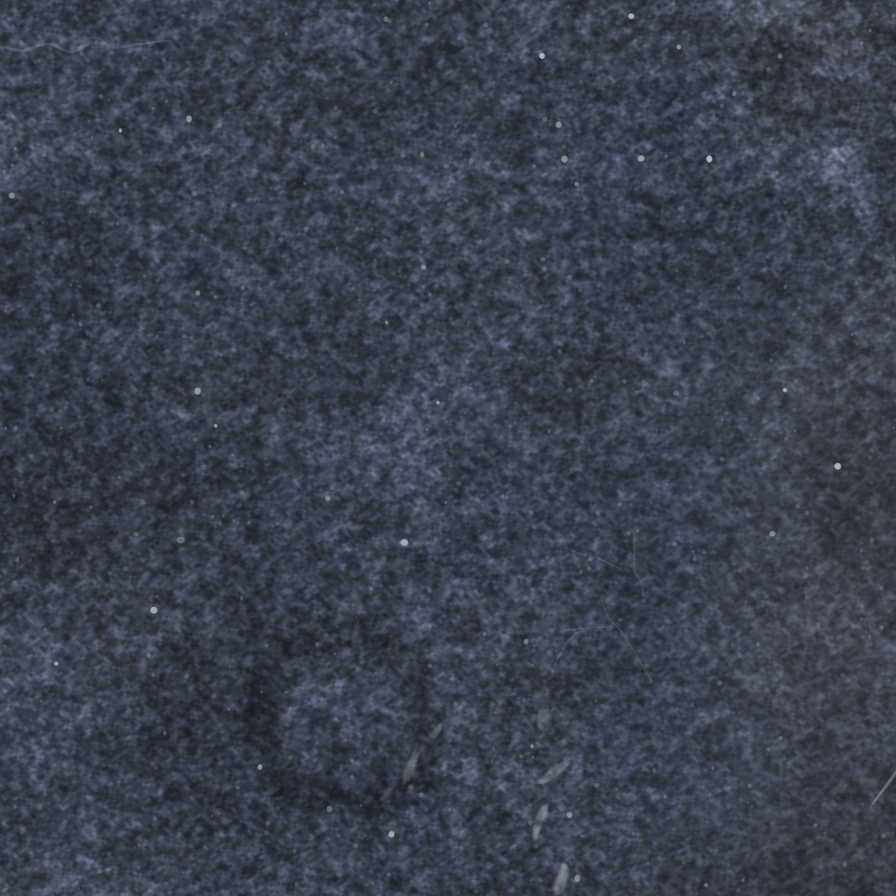
A Shadertoy shader for this texture:

```glsl
#define SLATE vec3(0.213, 0.233, 0.284)
#define PALE vec3(0.70, 0.72, 0.74)
#define WARM_TINT vec3(1.07, 1.0, 0.90)
#define CLOUD_CONTRAST 0.32
#define GRAIN_CONTRAST 0.48
#define GRAIN_SCALE 85.0
#define SPECK_CELLS 26.0
#define SPECK_SHARE 0.07
#define DUST_CELLS 95.0
#define DUST_SHARE 0.05

float hash(vec2 p) {
    uvec2 q = uvec2(ivec2(floor(p))) * uvec2(1597334673u, 3812015801u);
    uint n = (q.x ^ q.y) * 1597334673u;
    n = (n ^ (n >> 15)) * 2246822519u;
    n ^= n >> 13;
    return float(n >> 8) / 16777216.0;
}

// Value noise centred on zero
float noise(vec2 p) {
    vec2 i = floor(p), f = fract(p);
    f = f * f * (3.0 - 2.0 * f);
    float low = mix(hash(i), hash(i + vec2(1, 0)), f.x);
    float high = mix(hash(i + vec2(0, 1)), hash(i + vec2(1, 1)), f.x);
    return mix(low, high, f.y) - 0.5;
}

float clouds(vec2 p) {
    float sum = 0.0, weight = 1.0;
    for (int i = 0; i < 5; i++) {
        sum += weight * noise(p);
        p = mat2(1.6, 1.2, -1.2, 1.6) * p + 17.3;
        weight *= 0.6;
    }
    return sum;
}

float grain(vec2 p) {
    float sum = 0.0;
    p = mat2(0.95, 0.25, -0.31, 1.1) * p * GRAIN_SCALE;
    for (int i = 0; i < 3; i++) {
        sum += noise(p);
        p = mat2(1.66, 0.55, -0.55, 1.66) * p + 31.7;
    }
    return sum;
}

// One randomly placed dot in a share of the grid cells
float dots(vec2 p, float cells, float share, float radius, float seed, float blur) {
    vec2 cell = floor(p * cells), id = cell + seed;
    if (hash(id) > share) return 0.0;
    vec2 centre = 0.2 + 0.6 * vec2(hash(id + 41.0), hash(id + 83.0));
    vec2 offset = (p * cells - cell - centre) / cells;
    offset.x *= 0.8 + 0.5 * hash(id + 19.0);
    float size = radius * (0.6 + 0.7 * hash(id + 127.0));
    float strength = 0.35 + 0.65 * hash(id + 211.0);
    return strength * (1.0 - smoothstep(size - blur, size + blur, length(offset)));
}

// Soft stroke that tapers towards both ends
float stroke(vec2 p, vec2 centre, float angle, float halfLength, float width, float blur) {
    vec2 along = vec2(cos(angle), sin(angle));
    vec2 d = p - centre;
    float t = dot(d, along) / halfLength;
    float across = abs(dot(d, vec2(-along.y, along.x)));
    float w = width * max(1.0 - t * t, 0.0);
    return (1.0 - smoothstep(w * 0.4, w + blur, across)) * (1.0 - smoothstep(0.7, 1.0, abs(t)));
}

void mainImage(out vec4 fragColor, in vec2 fragCoord) {
    vec2 p = fragCoord / iResolution.xy;
    float blur = max(0.0011, 0.6 / iResolution.y);
    vec2 warp = vec2(noise(p * 38.0), noise(p * 38.0 + 57.0)) * 0.014;
    vec2 q = p + warp;

    // Stone body: broad clouds and fine grain
    float tone = CLOUD_CONTRAST * clouds(p * 4.5 + 3.0);
    float calm = smoothstep(0.55, 0.9, p.x) * (1.0 - smoothstep(0.5, 0.85, p.y));
    tone += GRAIN_CONTRAST * grain(p + 2.0) * (1.0 - 0.25 * calm);

    // Weathered upper corner
    float corner = 1.0 - smoothstep(0.04, 0.2, length(q - vec2(0.95, 0.93)));
    tone += corner * (0.2 + 1.1 * noise(p * 16.0 + 9.0));

    // Shallow ring with a pale chipped rim
    vec2 ring = q - vec2(0.385, 0.195);
    float rim = abs(length(ring) - 0.095);
    tone -= 0.24 * (1.0 - smoothstep(0.008, 0.03, rim));
    float chipped = stroke(q, vec2(0.462, 0.15), 0.88, 0.065, 0.006, blur * 2.0);
    float pale = 0.33 * chipped * smoothstep(-0.25, 0.2, noise(p * 90.0));

    // Chips trailing down the lower half
    for (int i = 0; i < 5; i++) {
        float k = float(i);
        vec2 centre = vec2(0.60 + 0.05 * hash(vec2(k, 5)), 0.26 - 0.06 * k);
        float angle = 0.5 + 0.9 * hash(vec2(k, 11));
        float chip = stroke(p + warp * 0.7, centre, angle, 0.016 + 0.008 * hash(vec2(k, 23)), 0.006, blur * 2.0);
        pale = max(pale, chip * (0.25 + 0.07 * k) * (0.8 + noise(p * 110.0)));
    }

    // Hairline scratches
    for (int i = 0; i < 6; i++) {
        float k = float(i);
        vec2 centre = vec2(0.62 + 0.1 * hash(vec2(k, 31)), 0.25 + 0.17 * hash(vec2(k, 37)));
        float hair = stroke(q, centre, 3.1 * hash(vec2(k, 43)), 0.035, 0.0009, blur);
        pale = max(pale, 0.15 * hair);
    }
    pale = max(pale, 0.22 * stroke(q, vec2(0.07, 0.947), 0.06, 0.14, 0.002, blur));
    pale = max(pale, 0.4 * stroke(p + warp * 0.2, vec2(0.99, 0.125), 0.95, 0.035, 0.0015, blur));

    // Mineral specks and dust
    float specks = dots(p, SPECK_CELLS, SPECK_SHARE, 0.0031, 7.0, blur);
    float dust = dots(p, DUST_CELLS, DUST_SHARE, 0.0022, 301.0, blur);
    pale = max(pale, max(specks, 0.32 * dust));

    // Slight hue drift, warmer at the lower right
    float warmth = 0.35 * noise(p * 7.0 + 71.0) + 0.25 * noise(p * 60.0 + 13.0);
    warmth += 0.5 * calm * smoothstep(0.7, 0.95, p.x) + 0.4 * corner;
    vec3 colour = SLATE * exp(tone) * mix(vec3(1.0), WARM_TINT, warmth);
    colour = mix(colour, PALE, clamp(pale, 0.0, 1.0));
    fragColor = vec4(colour, 1.0);
}
```
